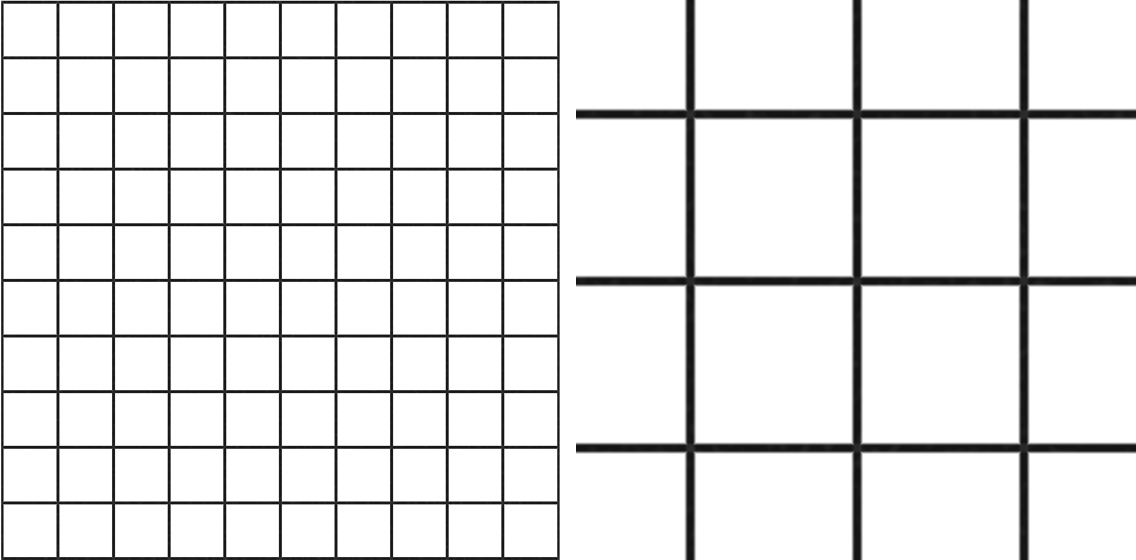
Left, the full canvas; right, a detail of the centre.
Write a Shadertoy shader that draws this pattern.

```glsl
const float HALF_CELLS = 5.0;                     // ten cells across and down
const vec2  GRID_CENTER = vec2(0.5007, 0.4993);
const vec2  PITCH = vec2(0.0993, 0.09935);
const float HALF_WIDTH = 0.0026;
const float FRAME_THINNING = 0.0005;              // outer uprights are finer
const float EDGE_SOFTNESS = 0.0013;
const float WEAR_SCALE = 150.0;
const float WEAR_AMOUNT = 0.10;
const float CROSSING_FADE = 0.08;
const vec3  PAPER = vec3(1.0);
const vec3  INK = vec3(0.08);

vec2 hashGradient(vec2 cell) {
    vec2 h = vec2(dot(cell, vec2(127.1, 311.7)), dot(cell, vec2(269.5, 183.3)));
    return 2.0 * fract(sin(h) * 43758.5) - 1.0;
}

float gradientNoise(vec2 p) {
    vec2 i = floor(p), f = fract(p);
    vec2 u = f * f * (3.0 - 2.0 * f);
    vec2 e = vec2(1.0, 0.0);
    float low  = mix(dot(hashGradient(i), f),
                     dot(hashGradient(i + e.xy), f - e.xy), u.x);
    float high = mix(dot(hashGradient(i + e.yx), f - e.yx),
                     dot(hashGradient(i + e.xx), f - e.xx), u.x);
    return mix(low, high, u.y);
}

void mainImage(out vec4 fragColor, in vec2 fragCoord) {
    vec2 uv = fragCoord / iResolution.xy;
    vec2 soft = max(vec2(EDGE_SOFTNESS), 0.7 / iResolution.xy);

    // Distance to the nearest upright (x) and level (y) line
    vec2 fromCenter = uv - GRID_CENTER;
    vec2 lineIndex = clamp(round(fromCenter / PITCH), -HALF_CELLS, HALF_CELLS);
    vec2 lineDist = abs(fromCenter - lineIndex * PITCH);

    vec2 halfWidth = vec2(HALF_WIDTH);
    halfWidth.x -= FRAME_THINNING * step(HALF_CELLS - 0.5, abs(lineIndex.x));
    vec2 lines = 1.0 - smoothstep(halfWidth - soft, halfWidth + soft, lineDist);

    // Lines end at the outer frame
    vec2 extent = HALF_CELLS * PITCH + halfWidth;
    vec2 inside = 1.0 - smoothstep(extent - soft, extent + soft, abs(fromCenter));
    lines *= inside.yx;
    float coverage = max(lines.x, lines.y);

    // Faint mottling of the ink, paler where lines cross
    float wear = WEAR_AMOUNT * max(gradientNoise(uv * WEAR_SCALE), 0.0);
    vec3 ink = INK + wear + CROSSING_FADE * lines.x * lines.y;

    fragColor = vec4(mix(PAPER, ink, coverage), 1.0);
}
```
